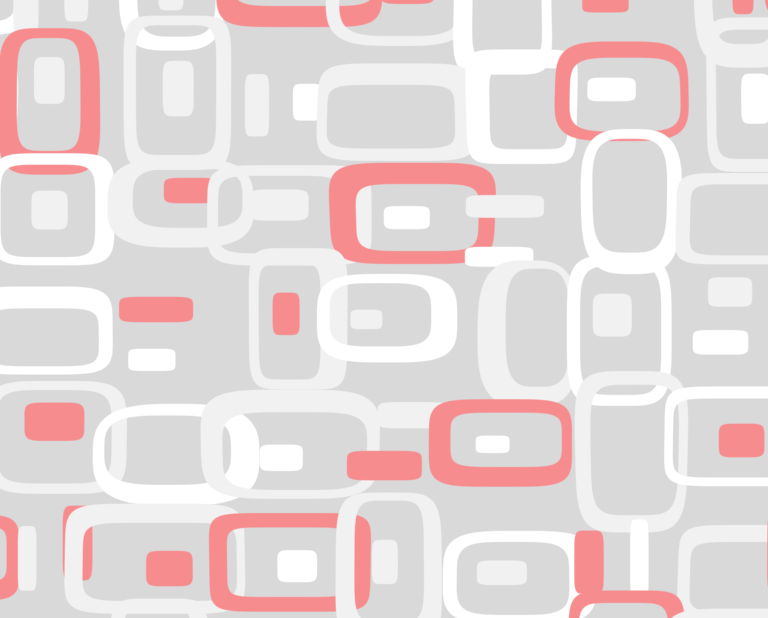
Give the GLSL for this pattern, as a Shadertoy shader.

```glsl
// Retro pattern of overlapping rounded rings and small bars in grey, white and coral.

const vec3 GREY  = vec3(0.85);
const vec3 LIGHT = vec3(0.945);
const vec3 WHITE = vec3(1.0);
const vec3 CORAL = vec3(0.97, 0.55, 0.56);

const float ROWS = 5.4; // cells along the canvas height

// Four random values per cell; the seed selects an independent set
vec4 hash4(vec2 cell, float seed) {
    vec2 p = cell + 40.0 + seed * 17.3;
    vec4 q = fract(vec4(p, p.yx) * vec4(0.1031, 0.1030, 0.0973, 0.1099));
    q += dot(q, q.wzxy + 33.33);
    return fract((q.xxyz + q.yzzw) * q.zywx);
}

// Approximate signed distance to a superellipse: power 2 is oval, 7 is boxy
float superellipse(vec2 p, vec2 halfSize, float power) {
    vec2 q = max(abs(p) / halfSize, 0.01);
    float r = pow(pow(q.x, power) + pow(q.y, power), 1.0 / power);
    vec2 slope = pow(q / r, vec2(power - 1.0)) / halfSize;
    return (r - 1.0) / length(slope);
}

vec3 palette(float pick) {
    return pick < 0.5 ? LIGHT : pick < 0.78 ? WHITE : CORAL;
}

void paint(inout vec3 color, vec3 ink, float dist) {
    float edge = 0.9 * ROWS / iResolution.y;
    color = mix(color, ink, smoothstep(edge, -edge, dist));
}

// One cell without a ring: two parallel bars, wide or tall
void drawBars(inout vec3 color, vec2 p, vec2 cell) {
    vec4 r = hash4(cell, 4.0);
    if (r.x < 0.4) p = p.yx;
    for (float side = -1.0; side < 2.0; side += 2.0) {
        vec4 s = hash4(cell, 6.0 + side);
        vec2 center = vec2(0.3 * (s.x - 0.5), 0.22 * side);
        vec2 halfSize = vec2(mix(0.16, 0.4, s.y), mix(0.08, 0.13, s.z));
        paint(color, palette(s.w), superellipse(p - center, halfSize, 6.0));
    }
}

// One ring with uneven stroke, often with a small block in its hole
void drawRing(inout vec3 color, vec2 p, vec2 cell) {
    vec4 shape = hash4(cell, 1.0);
    vec4 stroke = hash4(cell, 2.0);
    vec4 block = hash4(cell, 3.0);

    // Wide or tall outline, slightly tapered
    vec2 halfSize = mix(vec2(0.72, 0.44), vec2(0.46, 0.66), smoothstep(0.45, 0.75, shape.x));
    halfSize *= mix(0.85, 1.1, shape.y);
    float power = mix(2.6, 7.0, shape.z);
    p.x *= 1.0 + 0.12 * (shape.w - 0.5) * p.y;

    // The hole sits off centre, so opposite sides differ in thickness
    vec2 thickness = mix(vec2(0.1, 0.085), vec2(0.19, 0.15), stroke.xy);
    vec2 hole = halfSize - thickness;
    vec2 shift = (2.0 * stroke.zw - 1.0) * (thickness - 0.07);
    float ring = max(superellipse(p, halfSize, power),
                     -superellipse(p - shift, hole, power + 0.4));

    // Lattice steps keep coral rings apart from each other
    float pick = fract(dot(cell, vec2(0.4, 0.2)) + 0.2 * block.w);
    paint(color, palette(pick), ring);

    if (block.x < 0.7) {
        vec2 center = shift + hole * vec2(block.y - 0.6, block.z - 0.35) * 0.5;
        vec2 size = hole * mix(vec2(0.3), vec2(0.52, 0.48), block.zy);
        float tone = pick < 0.78 ? fract(block.w * 7.0) : 0.75 * block.w;
        paint(color, palette(tone), superellipse(p - center, size, 5.5));
    }
}

void mainImage(out vec4 fragColor, in vec2 fragCoord) {
    vec2 p = fragCoord / iResolution.y * ROWS;
    vec2 home = floor(p);
    vec3 color = GREY;

    // Shapes reach into neighbouring cells
    for (float y = 1.0; y >= -1.0; y--) {
        for (float x = -1.0; x <= 1.0; x++) {
            vec2 cell = home + vec2(x, y);
            vec4 place = hash4(cell, 0.0);
            vec2 local = p - cell - 0.5 - 0.3 * (place.xy - 0.5);
            float kind = fract(dot(cell, vec2(0.2, 0.4)) + 0.17 * place.z);
            if (kind < 0.18) drawBars(color, local, cell);
            else drawRing(color, local, cell);
        }
    }
    fragColor = vec4(color, 1.0);
}
```
